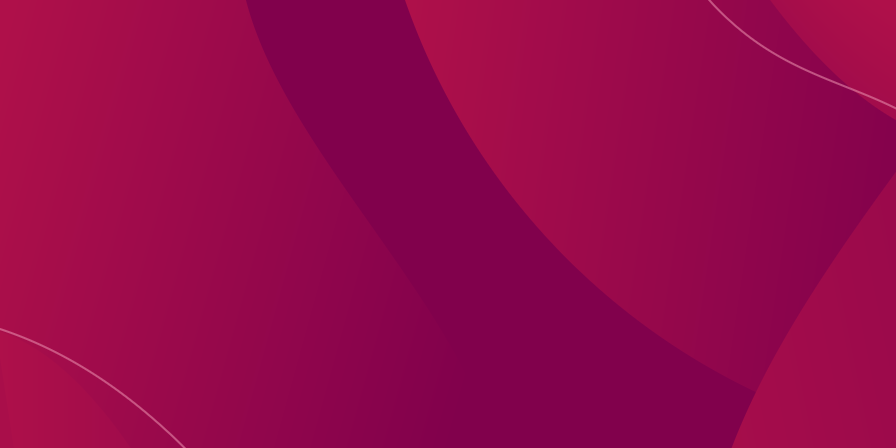
This background is drawn by a Shadertoy shader. Its source:

```glsl
const vec3 CRIMSON = vec3(0.685, 0.063, 0.290);
const vec3 PLUM = vec3(0.505, 0.002, 0.300);
const vec3 LINE_COLOR = vec3(0.90, 0.53, 0.66);
const float LINE_WIDTH = 0.0046;
const float LINE_OPACITY = 0.6;

const vec2 DISC_CENTER = vec2(2.340, 1.497);
const float DISC_RADIUS = 1.5196;

// Cubic coefficients, from the constant term upward
const vec4 LEFT_EDGE = vec4(1.105, -0.264, -0.884, 0.592);
const vec4 RIGHT_EDGE = vec4(1.633, 0.380, 0.476, -0.206);
const vec4 TOP_EDGE = vec4(1.0, -1.340, 1.374, 0.0);
const vec4 TOP_LINE = vec4(1.0, -1.107, 2.318, -2.530);
const vec4 LEAF_EDGE = vec4(0.260, -0.330, -1.920, 0.0);
const vec4 LEAF_LINE = vec4(0.2656, -0.330, -0.680, -0.200);
const float TOP_EDGE_START = 1.719;
const float TOP_LINE_START = 1.583;

float cubic(vec4 k, float t) {
    return k.x + t * (k.y + t * (k.z + t * k.w));
}

// Signed distance in pixels from an implicit curve
float pixelDistance(float field) {
    return field / max(length(vec2(dFdx(field), dFdy(field))), 1e-6);
}

float fillMask(float field) {
    return clamp(0.5 + pixelDistance(field), 0.0, 1.0);
}

float strokeMask(float field) {
    float halfWidth = 0.5 * LINE_WIDTH * iResolution.y;
    return clamp(halfWidth + 0.5 - abs(pixelDistance(field)), 0.0, 1.0);
}

vec3 shade(float t) {
    return mix(CRIMSON, PLUM, clamp(t, 0.0, 1.0));
}

void mainImage(out vec4 fragColor, in vec2 fragCoord) {
    vec2 p = fragCoord / iResolution.y;
    float depth = 1.0 - p.y;
    vec3 color = PLUM;

    // Left panel, fading into the dark band
    float leftPanel = fillMask(cubic(LEFT_EDGE, p.y) - p.x);
    color = mix(color, shade(0.8 * p.x + 0.22 * depth - 0.03), leftPanel);

    // Large disc on the right
    float disc = fillMask(DISC_RADIUS - length(p - DISC_CENTER));
    color = mix(color, shade(0.8 * (p.x - 0.9) + 0.12 * depth), disc);

    // Lower right panel
    float rightPanel = fillMask(p.x - cubic(RIGHT_EDGE, p.y));
    color = mix(color, shade(0.2 + 0.5 * (p.x - 1.63) + 0.1 * p.y), rightPanel);

    // Upper right corner, brighter away from its edge
    float cornerField = p.y - cubic(TOP_EDGE, p.x - TOP_EDGE_START);
    float cornerShade = 0.26 - 1.1 * cornerField;
    color = mix(color, shade(cornerShade), fillMask(cornerField));

    // Lower left leaf and its narrow shaded side
    float leaf = fillMask(cubic(LEAF_EDGE, p.x) - p.y);
    float side = fillMask(0.031 * (1.0 - p.y / 0.2) - p.x);
    float leafShade = mix(0.02 + 0.95 * p.x, 0.13, side);
    color = mix(color, shade(leafShade), leaf);

    // Thin curved lines
    float topLine = strokeMask(p.y - cubic(TOP_LINE, p.x - TOP_LINE_START));
    float leafLine = strokeMask(p.y - cubic(LEAF_LINE, p.x));
    color = mix(color, LINE_COLOR, LINE_OPACITY * max(topLine, leafLine));

    fragColor = vec4(color, 1.0);
}
```
